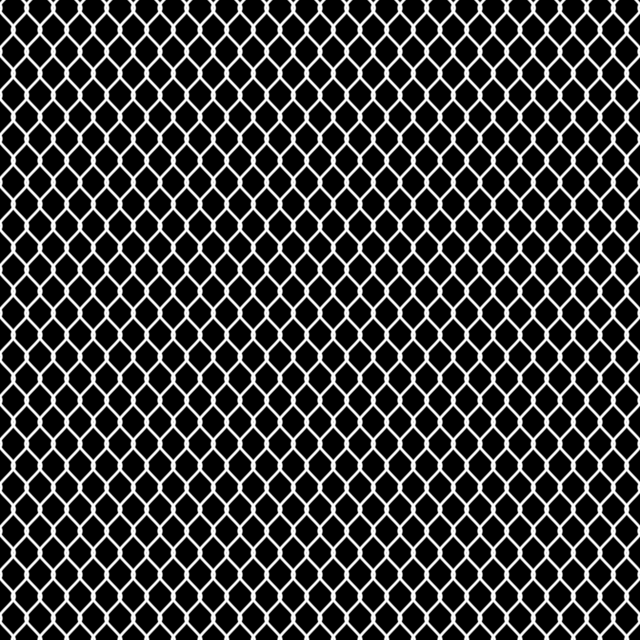
This pattern is drawn by a three.js fragment shader. Its source:

```glsl
varying vec2 vUv;

const float COLUMNS = 24.0;           // knots across the canvas
const float ROW_HEIGHT = 0.03405;     // height between staggered knot rows
const float HOOK_OVERLAP = 0.00195;   // how far a wire swings past its knot
const float BEND_RADIUS = 0.006;      // roundness of the wire at a knot
const float WIRE_HALF_WIDTH = 0.00213;
const float EDGE_SOFTNESS = 0.0016;
const vec3 WIRE_COLOR = vec3(1.0);
const vec3 GAP_COLOR = vec3(0.0);

// Position relative to the nearest knot, with every other row shifted by half a pitch
vec2 knotSpace(vec2 p, float pitch) {
  float row = floor(p.y / ROW_HEIGHT + 0.5);
  float shift = 0.5 * mod(row, 2.0);
  float u = (fract(p.x / pitch + shift) - 0.5) * pitch;
  return vec2(u, p.y - row * ROW_HEIGHT);
}

// Distance to one wire, hooked around the knot from the left
float wireDistance(vec2 p, float pitch) {
  float halfRow = 0.5 * ROW_HEIGHT;
  float reach = length(vec2(halfRow, BEND_RADIUS)) - BEND_RADIUS;
  float steepness = (HOOK_OVERLAP + 0.25 * pitch) / reach;
  float bend = length(vec2(p.y, BEND_RADIUS));
  float wireX = HOOK_OVERLAP - steepness * (bend - BEND_RADIUS);
  float slope = steepness * p.y / bend;
  return abs(p.x - wireX) / sqrt(1.0 + slope * slope);
}

float wireCoverage(vec2 p, float pitch) {
  return 1.0 - smoothstep(WIRE_HALF_WIDTH - EDGE_SOFTNESS,
                          WIRE_HALF_WIDTH + EDGE_SOFTNESS,
                          wireDistance(p, pitch));
}

void main() {
  float pitch = 1.0 / COLUMNS;
  vec2 p = knotSpace(vUv, pitch);

  // Two mirrored wires interlock at each knot
  float leftWire = wireCoverage(p, pitch);
  float rightWire = wireCoverage(vec2(-p.x, p.y), pitch);
  float mesh = 1.0 - (1.0 - leftWire) * (1.0 - rightWire);

  gl_FragColor = vec4(mix(GAP_COLOR, WIRE_COLOR, mesh), 1.0);
}
```
